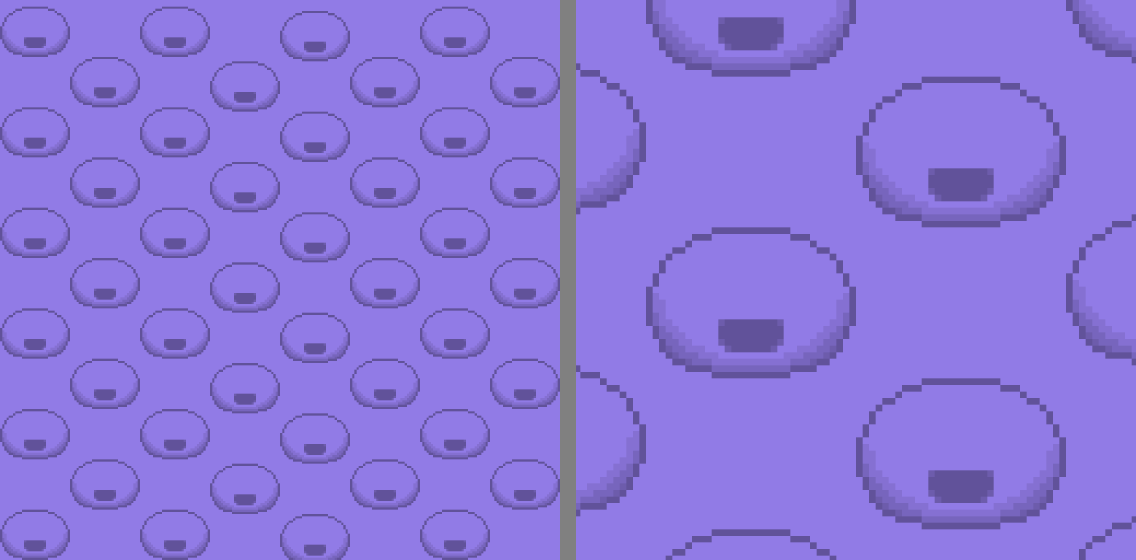
Left: the whole. Right: its middle third, enlarged.
Write a Shadertoy shader that draws this pattern.

```glsl
// Staggered columns of blocky, shaded lilac bowls, each with a small dark hollow.

// Rounded outline of one bowl: flatter and squarer below its middle.
bool insideBowl(vec2 p) {
    vec2 d = abs(p - vec2(0.0, 11.5));
    bool upper = p.y < 11.5;
    float power = upper ? 2.1 : 2.5;
    d /= vec2(15.8, upper ? 11.7 : 11.5);
    return pow(d.x, power) + pow(d.y, power) < 1.0;
}

// Brightness at a cell centre; x runs from the bowl's axis, y down from its top.
float bowlTone(vec2 p) {
    if (!insideBowl(p)) return 1.0;

    // Rim: an inside cell with an outside neighbour
    vec2 e = vec2(1.0, 0.0);
    if (!(insideBowl(p + e) && insideBowl(p - e) &&
          insideBowl(p + e.yx) && insideBowl(p - e.yx))) return 0.67;

    // Hollow with softened corners
    float hollow = abs(p.x) + abs(p.y - 16.0);
    if (abs(p.x) < 5.0 && p.y > 14.0 && p.y < 19.0 && hollow < 6.5)
        return hollow < 5.5 ? 0.67 : 0.75;

    // Stepped shade along the lower sides
    float shade = length((p - vec2(0.0, 9.0)) / vec2(13.8, 11.3));
    if (p.y < 10.0 || shade < 1.0) return 1.0;
    return shade < 1.1 ? 0.915 : shade < 1.22 ? 0.825 : 0.75;
}

// Grid of 256 cells per canvas height, measured from the upper left.
float patternTone(vec2 uv) {
    vec2 cell = floor(vec2(uv.x, 1.0 - uv.y) * 256.0) + 0.5;

    // Odd columns drop half a period; the two middle ones sag a little more
    float column = mod(floor(cell.x / 32.0), 8.0);
    float sag = column == 3.0 || column == 4.0 ? 2.0 : 0.0;
    float y = cell.y - 3.0 - 23.0 * mod(column, 2.0) - sag;
    if (y < 0.0) return 1.0;

    return bowlTone(vec2(mod(cell.x, 32.0) - 16.0, mod(y, 46.0)));
}

void mainImage(out vec4 fragColor, in vec2 fragCoord) {
    // Average 3 x 3 samples to smooth the cell edges
    float tone = 0.0;
    for (int i = 0; i < 9; i++) {
        vec2 offset = (vec2(i % 3, i / 3) - 1.0) / 3.0;
        tone += patternTone((fragCoord + offset) / iResolution.y) / 9.0;
    }
    fragColor = vec4(vec3(0.568, 0.482, 0.9) * tone, 1.0);
}
```
